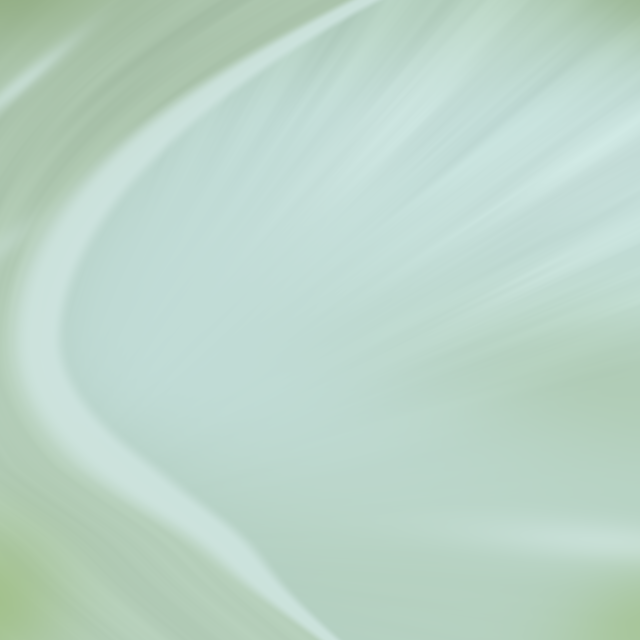
Give the GLSL for this background, as a WebGL 1 fragment shader.

```glsl
precision highp float;

uniform vec2 u_resolution;

const vec3 MIST = vec3(0.757, 0.863, 0.843);
const vec3 TEAL_SHADE = vec3(0.700, 0.808, 0.762);
const vec3 SAGE = vec3(0.680, 0.790, 0.695);
const vec3 OUTER_LOW = vec3(0.705, 0.805, 0.725);
const vec3 OUTER_HIGH = vec3(0.665, 0.765, 0.672);
const vec3 MOSS = vec3(0.545, 0.655, 0.470);
const vec3 SPRING = vec3(0.620, 0.745, 0.510);
const vec3 PALE = vec3(0.812, 0.898, 0.880);

const float BEND_Y = 0.47;
const float BEND_X = 0.056;
const float UPPER_CURVE = 1.83;
const float LOWER_CURVE = 3.1;
const float LOWER_BEND = 0.2;
const float RIBBON_WIDTH = 0.038;
const vec2 FAN_ORIGIN = vec2(0.0, 0.15);
const float FAN_DENSITY = 34.0;
const float STREAK_STRENGTH = 0.085;

float hash(vec2 cell) {
  vec3 q = fract(cell.xyx * 0.1031);
  q += dot(q, q.yzx + 33.33);
  return fract((q.x + q.y) * q.z);
}

float noise(vec2 p) {
  vec2 i = floor(p);
  vec2 f = fract(p);
  f = f * f * (3.0 - 2.0 * f);
  return mix(mix(hash(i), hash(i + vec2(1.0, 0.0)), f.x),
             mix(hash(i + vec2(0.0, 1.0)), hash(i + 1.0), f.x), f.y);
}

// Layered noise, used with stretched coordinates for brushed fibres
float fibres(vec2 p) {
  float sum = 0.0;
  float gain = 0.5;
  for (int i = 0; i < 4; i++) {
    sum += gain * noise(p);
    p = p * vec2(2.0, 1.4) + 17.3;
    gain *= 0.55;
  }
  return sum - 0.45;
}

// Soft rotated ellipse
float glow(vec2 p, vec2 centre, vec2 radii, float angle) {
  float c = cos(angle);
  float s = sin(angle);
  vec2 q = p - centre;
  q = vec2(c * q.x + s * q.y, c * q.y - s * q.x) / radii;
  return exp(-dot(q, q));
}

// Signed distance to the ribbon's centre line, positive on the right
float ribbonDistance(vec2 p) {
  float up = max(p.y - BEND_Y, 0.0);
  float down = max(BEND_Y - p.y, 0.0);
  float bend = min(down, LOWER_BEND);
  float bulge = (down - 0.31) / 0.06;
  float x = BEND_X + UPPER_CURVE * up * up + LOWER_CURVE * bend * bend
    + 2.0 * LOWER_CURVE * LOWER_BEND * (down - bend)
    + 0.018 * exp(-bulge * bulge);
  float slope = 2.0 * (UPPER_CURVE * up + LOWER_CURVE * bend);
  return (p.x - x) / sqrt(1.0 + slope * slope);
}

void main() {
  vec2 p = gl_FragCoord.xy / u_resolution;
  float d = ribbonDistance(p);
  float width = RIBBON_WIDTH * (1.0 - 0.75 * smoothstep(0.55, 1.05, p.y))
    * mix(0.2, 1.0, smoothstep(-0.05, 0.3, p.y));
  float inside = smoothstep(-width, width, d);

  // Misty field, greener at the rim
  vec3 field = mix(MIST, SAGE, 0.6 * (1.0 - smoothstep(0.06, 0.42, p.y)));
  field = mix(field, SAGE, 0.8 * smoothstep(0.8, 1.04, p.y));
  field = mix(field, SAGE, 0.85 * glow(p, vec2(1.0, 0.39), vec2(0.38, 0.15), -0.1));
  field = mix(field, TEAL_SHADE, 0.55 * exp(-max(d - width, 0.0) / 0.06));

  // Broad beams of light
  float beams = 0.45 * glow(p, vec2(0.6, 0.8), vec2(0.24, 0.07), 0.75)
    + 0.45 * glow(p, vec2(0.93, 0.74), vec2(0.28, 0.08), 0.4)
    + 0.3 * glow(p, vec2(0.87, 0.58), vec2(0.2, 0.025), 0.5)
    + 0.75 * glow(p, vec2(1.0, 0.148), vec2(0.27, 0.034), -0.09);
  field = mix(field, PALE, min(beams, 1.0));

  // Fibres fanning to the upper right
  vec2 ray = p - FAN_ORIGIN;
  float angle = atan(ray.y, ray.x + 0.001);
  float fan = fibres(vec2(angle * FAN_DENSITY, length(ray) * 3.0));
  float fanMask = smoothstep(0.5, 1.0, length(ray)) * smoothstep(0.22, 0.42, angle);
  field += STREAK_STRENGTH * fan * (fanMask + 0.1);

  // Outer field, brushed along the ribbon
  vec3 outer = mix(OUTER_LOW, OUTER_HIGH, smoothstep(0.35, 0.85, p.y));
  outer += 0.07 * fibres(vec2(d * 42.0, p.y * 3.0 + p.x));
  outer = mix(outer, PALE, 0.75 * glow(p, vec2(0.04, 0.875), vec2(0.13, 0.014), 0.7));
  outer = mix(outer, PALE, 0.35 * glow(p, vec2(0.01, 0.62), vec2(0.06, 0.018), 0.7));
  vec3 color = mix(outer, field, inside);

  // Green corners
  color = mix(color, MOSS, 0.75 * glow(p, vec2(0.0, 1.02), vec2(0.2, 0.09), 0.2));
  color = mix(color, MOSS, 0.55 * glow(p, vec2(1.02, 1.02), vec2(0.16, 0.08), -0.3));
  color = mix(color, SPRING, 0.8 * glow(p, vec2(-0.02, 0.06), vec2(0.12, 0.13), 0.0));
  color = mix(color, SPRING, 0.6 * glow(p, vec2(1.02, 0.02), vec2(0.15, 0.09), 0.3));

  // Ribbon with a crisp inner edge and a feathered outer edge
  float crisp = 0.3 * width + 0.003;
  float ribbon = (1.0 - smoothstep(width - crisp, width + crisp, d))
    * smoothstep(-1.6 * width, -0.2 * width, d);
  color = mix(color, PALE, 0.85 * ribbon);

  gl_FragColor = vec4(clamp(color, 0.0, 1.0), 1.0);
}
```
